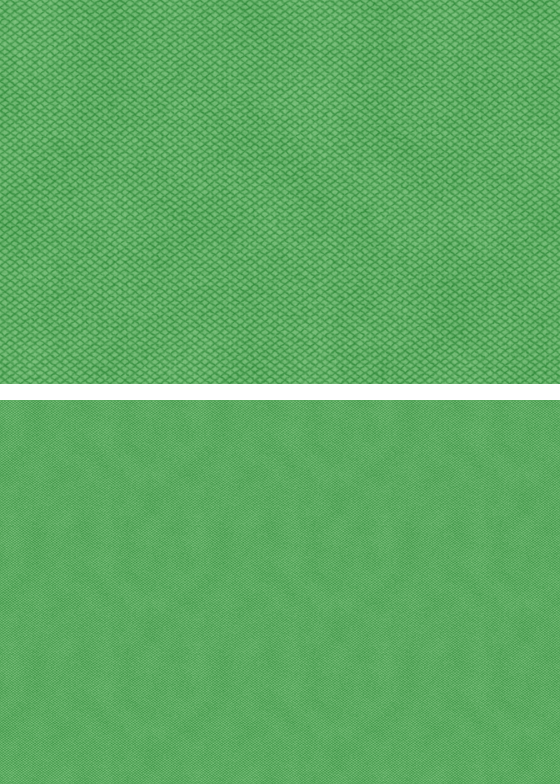
Top, the tile; bottom, the same tile 3 across and 3 down.
Write a Shadertoy shader that draws this texture.

```glsl
// Green woven cloth: a lattice of wide diamonds, pale inside and shaded towards
// soft, uneven threads with dark knots at their crossings. Wrapping gradient noise
// adds wobble, worn threads, grain and fading; whole repeats keep the edges seamless.

const vec2 REPEATS = vec2(56.0, 52.0);       // diamonds across and down
const vec2 GRAIN_CELLS = vec2(256.0, 176.0); // fibre grain cells
const vec2 WEAR_CELLS = vec2(140.0, 104.0);  // wobble and thread wear cells
const vec2 FADE_CELLS = vec2(8.0, 6.0);      // broad fading cells
const vec3 THREAD_COLOR = vec3(0.272, 0.605, 0.302);
const vec3 DIAMOND_COLOR = vec3(0.458, 0.735, 0.465);
const float LINE_EDGE = 0.31;    // where the thread has faded into the diamond
const float KNOT_RADIUS = 0.28;  // dark spot where threads cross
const float KNOT_DEPTH = 0.22;
const float WOBBLE = 0.10;       // thread displacement, in diamonds
const float THREAD_WEAR = 0.50;
const float DIAMOND_VARIATION = 0.14;
const float GRAIN_STRENGTH = 0.24;
const float FADE_STRENGTH = 0.16;
const int SAMPLES = 4;           // smoothing samples per pixel axis

float hash(vec2 p) {
    vec3 q = fract(p.xyx * vec3(0.1031, 0.1030, 0.0973));
    q += dot(q, q.yzx + 33.33);
    return fract((q.x + q.y) * q.z);
}

// Dot product of a wrapped lattice gradient with the offset from its corner
float cornerValue(vec2 corner, vec2 offset, vec2 period) {
    float angle = 6.28319 * hash(mod(corner, period));
    return dot(vec2(cos(angle), sin(angle)), offset);
}

float gradientNoise(vec2 p, vec2 period) {
    vec2 i = floor(p);
    vec2 f = p - i;
    vec2 w = f * f * f * (f * (f * 6.0 - 15.0) + 10.0);
    vec2 e = vec2(1.0, 0.0);
    float low = mix(cornerValue(i, f, period),
                    cornerValue(i + e, f - e, period), w.x);
    float high = mix(cornerValue(i + e.yx, f - e.yx, period),
                     cornerValue(i + 1.0, f - 1.0, period), w.x);
    return mix(low, high, w.y);
}

// Lightness of the lattice: 0 on the threads, 1 inside the diamonds
float latticeTone(vec2 p, float wear) {
    vec2 diagonal = vec2(p.x + p.y, p.x - p.y);
    vec2 toThread = 0.5 - abs(fract(diagonal) - 0.5);
    float shade = 1.0 - smoothstep(0.0, LINE_EDGE, min(toThread.x, toThread.y));
    float knot = 1.0 - smoothstep(0.0, KNOT_RADIUS, length(toThread));
    float tone = 1.0 - shade * (1.0 - wear) - KNOT_DEPTH * knot;

    // Small change of lightness from one diamond to the next
    vec2 id = floor(diagonal);
    vec2 center = 0.5 * vec2(id.x + id.y + 1.0, id.x - id.y);
    float variation = hash(2.0 * mod(center, REPEATS) + 7.0) - 0.5;
    return tone + DIAMOND_VARIATION * variation;
}

void mainImage(out vec4 fragColor, in vec2 fragCoord) {
    vec2 uv = fragCoord / iResolution.xy;

    // Uneven weaving: displaced threads of varying depth
    vec2 wearPoint = uv * WEAR_CELLS;
    vec2 wobble = WOBBLE * vec2(gradientNoise(wearPoint + 31.0, WEAR_CELLS),
                                gradientNoise(wearPoint + 67.0, WEAR_CELLS));
    float wear = THREAD_WEAR * gradientNoise(wearPoint, WEAR_CELLS);

    // Average the lattice over the pixel to smooth its fine edges
    float tone = 0.0;
    for (int y = 0; y < SAMPLES; y++) {
        for (int x = 0; x < SAMPLES; x++) {
            vec2 offset = (vec2(x, y) + 0.5) / float(SAMPLES) - 0.5;
            vec2 sampleUv = (fragCoord + offset) / iResolution.xy;
            tone += latticeTone(sampleUv * REPEATS + wobble, wear);
        }
    }
    tone /= float(SAMPLES * SAMPLES);

    // Fibre grain and broad fading
    tone += GRAIN_STRENGTH * gradientNoise(uv * GRAIN_CELLS + 0.37, GRAIN_CELLS);
    tone += FADE_STRENGTH * gradientNoise(uv * FADE_CELLS, FADE_CELLS);

    fragColor = vec4(mix(THREAD_COLOR, DIAMOND_COLOR, tone), 1.0);
}
```
